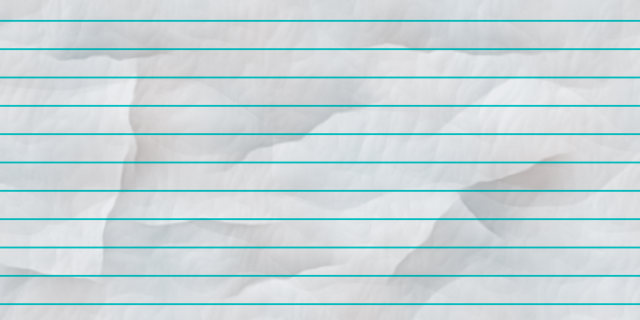
Write a Shadertoy shader that draws this pattern.

```glsl
vec2 gradientAt(vec2 cell) {
    float angle = 6.2832 * fract(sin(dot(cell, vec2(127.1, 311.7))) * 43758.5);
    return vec2(cos(angle), sin(angle));
}

float gradientNoise(vec2 p) {
    vec2 i = floor(p), f = p - i;
    vec2 u = f * f * f * (f * (f * 6.0 - 15.0) + 10.0);
    vec2 e = vec2(1.0, 0.0);
    float low = mix(dot(gradientAt(i), f), dot(gradientAt(i + e), f - e), u.x);
    float high = mix(dot(gradientAt(i + e.yx), f - e.yx), dot(gradientAt(i + 1.0), f - 1.0), u.x);
    return mix(low, high, u.y);
}

// Height of crumpled paper: creases form where the noise changes sign
float crumpleHeight(vec2 p) {
    p += 0.06 * vec2(gradientNoise(p * 4.0 + 7.0), gradientNoise(p * 4.0 + 31.0));
    float height = 0.0, amplitude = 0.4;
    for (int i = 0; i < 4; i++) {
        height += amplitude * abs(gradientNoise(p * vec2(1.8, 2.7) + 13.0));
        p = mat2(1.7, 1.1, -1.1, 1.7) * p + 3.7;
        amplitude *= 0.37;
    }
    return height;
}

// Fold from ends.xy to ends.zw, shaded on its left and lit on its right
float foldShade(vec2 p, vec4 ends) {
    vec2 along = ends.zw - ends.xy;
    float span = length(along);
    vec2 dir = along / span, q = p - ends.xy;
    float t = dot(q, dir) / span;
    float side = dot(q, vec2(-dir.y, dir.x));
    side += 0.035 * gradientNoise(p * 7.0) + 0.008 * gradientNoise(p * 25.0);
    float fade = smoothstep(-0.15, 0.25, t) * smoothstep(1.15, 0.75, t);
    float edge = smoothstep(-0.006, 0.008, side);
    float shadow = edge * (0.075 * exp(-max(side, 0.0) / 0.13) + 0.035 * exp(-max(side, 0.0) / 0.015));
    float light = (1.0 - edge) * 0.03 * exp(min(side, 0.0) / 0.07);
    return fade * (light - shadow);
}

vec3 paperColor(vec2 p) {
    vec4 folds[11] = vec4[](
        vec4(0.68, 0.46, 1.18, 0.69), vec4(0.15, 0.83, 0.53, 0.81),
        vec4(0.42, 0.80, 0.42, 0.46), vec4(1.77, 0.52, 1.43, 0.40),
        vec4(0.40, 0.55, 0.30, 0.13), vec4(0.87, 0.31, 0.42, 0.31),
        vec4(0.30, 0.12, 0.00, 0.17), vec4(0.70, 0.08, 1.07, 0.19),
        vec4(1.43, 0.40, 1.56, 0.25), vec4(1.10, 0.85, 1.72, 0.83),
        vec4(1.43, 0.37, 1.20, 0.12));
    float tone = 0.858 + 0.05 * gradientNoise(p * 2.3 + 5.0);
    for (int i = 0; i < 11; i++) tone += foldShade(p, folds[i]);

    // Small creases lit from the upper left, and fine grain
    tone += 2.2 * (crumpleHeight(p) - crumpleHeight(p + vec2(-0.006, 0.008)));
    tone += 0.008 * gradientNoise(p * 110.0);
    tone = clamp(tone, 0.68, 0.92);

    // Cool and warm stains, strongest in the shadows
    float stain = gradientNoise(p * 3.1 + 19.0) * (0.95 - tone) * 0.3;
    return tone + vec3(-0.006, 0.003, 0.013) + stain * vec3(-1.0, 0.1, 0.5);
}

void mainImage(out vec4 fragColor, in vec2 fragCoord) {
    vec2 p = fragCoord / iResolution.y;
    p.x *= 2.0 * iResolution.y / iResolution.x;
    float pixel = 1.0 / iResolution.y;
    vec3 color = paperColor(p);

    // Eleven ruled lines
    float spacing = 0.08854;
    float dist = abs(fract((p.y - 0.0495) / spacing + 0.5) - 0.5) * spacing;
    float ink = clamp((0.0029 - dist) / pixel + 0.5, 0.0, 1.0);
    vec3 inkColor = vec3(0.03, 0.73, 0.74) * (0.6 + 0.46 * color.g);
    fragColor = vec4(mix(color, inkColor, ink), 1.0);
}
```
